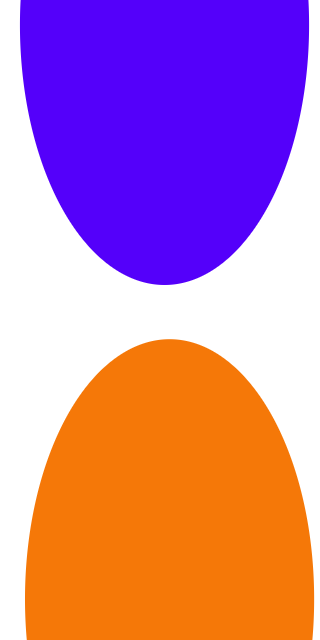
Reproduce this background procedurally as a Shadertoy shader.

```glsl
// Two tall ellipses, violet above and orange below, on a white ground.

#define GROUND        vec3(1.0)
#define VIOLET        vec3(0.33, 0.0, 0.98)
#define ORANGE        vec3(0.96, 0.47, 0.03)
#define VIOLET_CENTER vec2(0.5141, 0.9609)
#define ORANGE_CENTER vec2(0.5299, 0.0638)
#define RADII         vec2(0.4518, 0.4062)

// Coverage of an ellipse; center and radii are fractions of the canvas.
float ellipseCoverage(vec2 uv, vec2 center, vec2 radii)
{
    vec2 q = (uv - center) / radii;
    float k = length(q);
    // First-order distance to the edge, measured in pixels.
    float slope = length(q / (radii * iResolution.xy));
    float edgeDistance = k * (k - 1.0) / max(slope, 1e-6);
    return k < 0.5 ? 1.0 : clamp(0.5 - edgeDistance, 0.0, 1.0);
}

void mainImage(out vec4 fragColor, in vec2 fragCoord)
{
    vec2 uv = fragCoord / iResolution.xy;

    vec3 color = GROUND;
    color = mix(color, VIOLET, ellipseCoverage(uv, VIOLET_CENTER, RADII));
    color = mix(color, ORANGE, ellipseCoverage(uv, ORANGE_CENTER, RADII));

    fragColor = vec4(color, 1.0);
}
```
